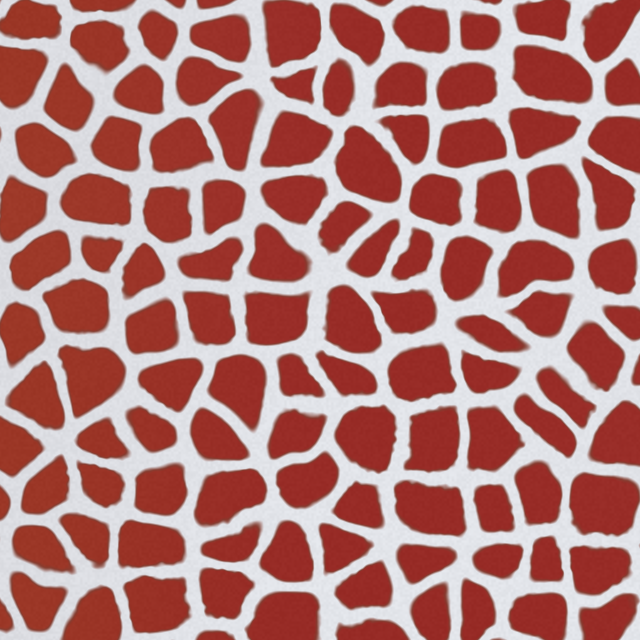
Give the GLSL for this pattern, as a Shadertoy shader.

```glsl
// Giraffe hide: rounded brick-red patches separated by pale, uneven channels.

vec2 hash22(vec2 p) {
    vec3 q = fract(p.xyx * vec3(0.1031, 0.1030, 0.0973));
    q += dot(q, q.yzx + 33.33);
    return fract((q.xx + q.yz) * q.zy);
}

// Smooth two-channel value noise in 0..1
vec2 noise2(vec2 p) {
    vec2 i = floor(p), f = fract(p);
    f = f * f * (3.0 - 2.0 * f);
    return mix(mix(hash22(i), hash22(i + vec2(1, 0)), f.x),
               mix(hash22(i + vec2(0, 1)), hash22(i + vec2(1, 1)), f.x), f.y);
}

// Soft distance to the border of the enclosing Voronoi cell, in canvas units
float patchDistance(vec2 p) {
    vec2 grid = vec2(9.9, 11.0);
    vec2 base = floor(p * grid), nearestCell = base, nearest = vec2(0.0);
    float best = 1e5;

    // Find the closest seed
    for (int y = -1; y <= 1; y++)
    for (int x = -1; x <= 1; x++) {
        vec2 cell = base + vec2(x, y);
        vec2 r = (cell + 0.5 + 0.8 * (hash22(cell + 17.0) - 0.5)) / grid - p;
        if (dot(r, r) < best) {
            best = dot(r, r);
            nearest = r;
            nearestCell = cell;
        }
    }

    // Blend the distances to all borders, which rounds the corners
    float sum = 0.0, sharpness = 160.0;
    for (int y = -2; y <= 2; y++)
    for (int x = -2; x <= 2; x++) {
        if (x == 0 && y == 0) continue;
        vec2 cell = nearestCell + vec2(x, y);
        vec2 r = (cell + 0.5 + 0.8 * (hash22(cell + 17.0) - 0.5)) / grid - p;
        float border = dot(0.5 * (nearest + r), normalize(r - nearest));
        sum += exp(-sharpness * border);
    }
    return -log(sum) / sharpness;
}

void mainImage(out vec4 fragColor, in vec2 fragCoord) {
    vec2 uv = fragCoord / iResolution.y;
    float pixel = 1.0 / iResolution.y;

    // Bend the cells into organic, partly concave outlines
    vec2 warped = uv + 0.024 * (noise2(uv * 13.0) - 0.5)
                     + 0.011 * (noise2(uv * 31.0 + 7.0) - 0.5);
    float d = patchDistance(warped) - 0.0094;

    // Ragged edges, rougher in some places than in others
    float roughness = smoothstep(0.3, 0.75, noise2(uv * 16.0 + 40.0).x);
    d += mix(0.0008, 0.0042, roughness) * (noise2(uv * 115.0).x - 0.5);

    // Fabric grain and broad light falloff
    float grain = noise2(uv * 260.0).y - 0.5;
    float shade = noise2(uv * 3.0 + 5.0).x;
    float left = 1.0 - smoothstep(0.0, 0.5, uv.x);

    // Pale channels
    vec3 pale = mix(vec3(0.89, 0.90, 0.92), vec3(0.83, 0.83, 0.85),
                    0.35 * left + 0.3 * shade);
    pale += 0.035 * grain;

    // Red patches, browner towards the left, with a thin dark rim
    vec3 red = mix(vec3(0.60, 0.175, 0.155), vec3(0.61, 0.215, 0.15), left);
    red += 0.02 * grain + 0.02 * (shade - 0.5);
    red = mix(vec3(0.51, 0.24, 0.19), red, smoothstep(0.001, 0.0055, d));

    float softness = 0.002 + 0.6 * pixel;
    vec3 color = mix(pale, red, smoothstep(-softness, softness, d));
    fragColor = vec4(color, 1.0);
}
```
